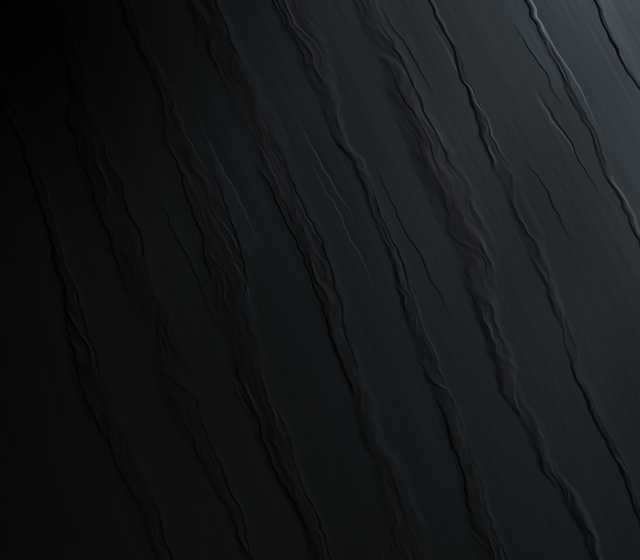
Give the GLSL for this texture, as a Shadertoy shader.

```glsl
// Dark slate with slanted, crumpled ridges under a dim light from the upper right.

float hash(vec2 p) {
    p = fract(p * vec2(0.1031, 0.1137) + 0.07);
    p += dot(p, p.yx + 33.33);
    return fract((p.x + p.y) * p.x * 7.13);
}

float noise(vec2 p) {
    vec2 i = floor(p), f = fract(p);
    f = f * f * f * (f * (f * 6.0 - 15.0) + 10.0);
    return mix(mix(hash(i), hash(i + vec2(1, 0)), f.x),
               mix(hash(i + vec2(0, 1)), hash(i + vec2(1, 1)), f.x), f.y);
}

// Torn strands: ridged noise, long along the grain
float strands(vec2 s) {
    float sum = 0.0, amp = 0.55;
    s.x += 2.2 * noise(s * vec2(0.3, 0.8)) + 0.7 * noise(s * vec2(0.6, 2.4));
    for (int k = 0; k < 3; k++) {
        sum += amp * (1.0 - abs(2.0 * noise(s) - 1.0));
        s = s * vec2(1.8, 2.1) + vec2(17.3, 9.1);
        amp *= 0.45;
    }
    return sum;
}

// x runs across the grain, y runs down along it
vec2 grainSpace(vec2 p) {
    float down = 1.0 - p.y;
    float lean = 0.37 + 0.08 * (p.x - 0.55);
    return vec2(p.x - lean * down - 0.025 * sin(down * 3.1), down);
}

// Height of the stone, cover of the ridges, darkness of the cracks
vec3 slate(vec2 p) {
    vec2 g = grainSpace(p);
    vec2 torn = g;
    torn.x += 0.009 * (noise(g * vec2(22.0, 24.0)) - 0.5)
            + 0.004 * (noise(g * vec2(50.0, 70.0)) - 0.5);
    float height = 0.0, cover = 0.0, crack = 0.0;

    // Ridge bands that swell, fade and split
    for (int k = 0; k < 9; k++) {
        float id = float(k);
        float seed = id * 7.0 + 3.0;
        float centre = -0.08 + 0.143 * id + 0.05 * (hash(vec2(seed, 5.0)) - 0.5);
        centre += 0.045 * (noise(vec2(g.y * 3.0, seed)) - 0.5)
                + 0.012 * (noise(vec2(g.y * 13.0, seed + 2.0)) - 0.5);
        float side = torn.x - centre;
        float thin = k > 5 ? 0.4 : 1.0;
        float swell = noise(vec2(g.y * 2.8, seed + 1.0));
        float width = thin * (0.012 + 0.05 * swell * swell);
        float strength = 0.45 + 0.55 * noise(vec2(g.y * 3.5, seed + 6.0));
        cover = max(cover, strength * smoothstep(width, width * 0.2, abs(side)));

        // Sharp broken fissures along both edges of the band
        for (int e = 0; e < 2; e++) {
            float sgn = float(e) * 2.0 - 1.0;
            float rim = side - sgn * width * 0.55;
            float presence = smoothstep(0.35, 0.7, noise(vec2(g.y * 5.0, seed + 3.0 + sgn)));
            height += 0.0026 * presence * smoothstep(-0.002, 0.0015, rim)
                    * exp(-75.0 * max(rim, 0.0));
            crack = max(crack, presence * smoothstep(0.0032, 0.0004, abs(rim)));
        }
    }

    // Short blade-shaped flakes, mostly in the upper part
    for (int k = 0; k < 16; k++) {
        float id = float(k) * 5.0 + 1.0;
        vec2 spot = vec2(0.1 + 0.95 * hash(vec2(id, 11.0)), 0.5 * hash(vec2(id, 23.0)));
        float t = (g.y - spot.y) / (0.06 + 0.09 * hash(vec2(id, 37.0)));
        float edge = torn.x - spot.x - 0.01 * t;
        float taper = max(0.0, 1.0 - t * t);
        float facing = hash(vec2(id, 41.0)) > 0.5 ? 1.0 : -1.0;
        height += 0.0026 * facing * taper * smoothstep(-0.0025, 0.0015, edge)
                * exp(-60.0 * max(edge, 0.0));
    }

    // Crumpled strands in the bands, fine brushed grain everywhere
    height += 0.0125 * cover * strands(torn * vec2(50.0, 10.0));
    height += 0.0005 * noise(vec2(g.x * 130.0 - g.y * 9.0, g.y * 13.0));
    height += 0.0016 * noise(vec2(g.x * 30.0, g.y * 4.0));
    return vec3(height, cover, crack);
}

void mainImage(out vec4 fragColor, in vec2 fragCoord) {
    vec2 p = fragCoord / iResolution.y;
    vec2 q = fragCoord / iResolution.xy;

    // Relief shading: slopes that fall toward the light are bright
    float reach = 0.002;
    vec3 stone = slate(p);
    float ahead = slate(p + reach * normalize(vec2(1.0, 0.4))).x;
    float slope = (stone.x - ahead) / reach;
    float relief = 1.0 + clamp(slope * 0.7, -0.7, 0.9);

    // Broad light falling off to the left and below
    float light = 0.035 + 0.062 * q.x + 0.115 * q.x * q.y
                + 0.1 * pow(q.x * q.y, 3.0);
    light *= mix(0.15, 1.0, smoothstep(0.0, 0.5, length(q - vec2(0.0, 1.0))));
    light *= 0.9 + 0.2 * noise(p * vec2(5.0, 3.0) + 8.0);

    // Cool stone, slightly darker and more neutral in the ridges
    vec3 tint = mix(vec3(0.9, 1.02, 1.1), vec3(0.96, 0.98, 1.06), stone.y);
    vec3 color = tint * light * relief;
    color *= (1.0 - 0.18 * stone.y) * (1.0 - 0.4 * stone.z);
    fragColor = vec4(color, 1.0);
}
```
